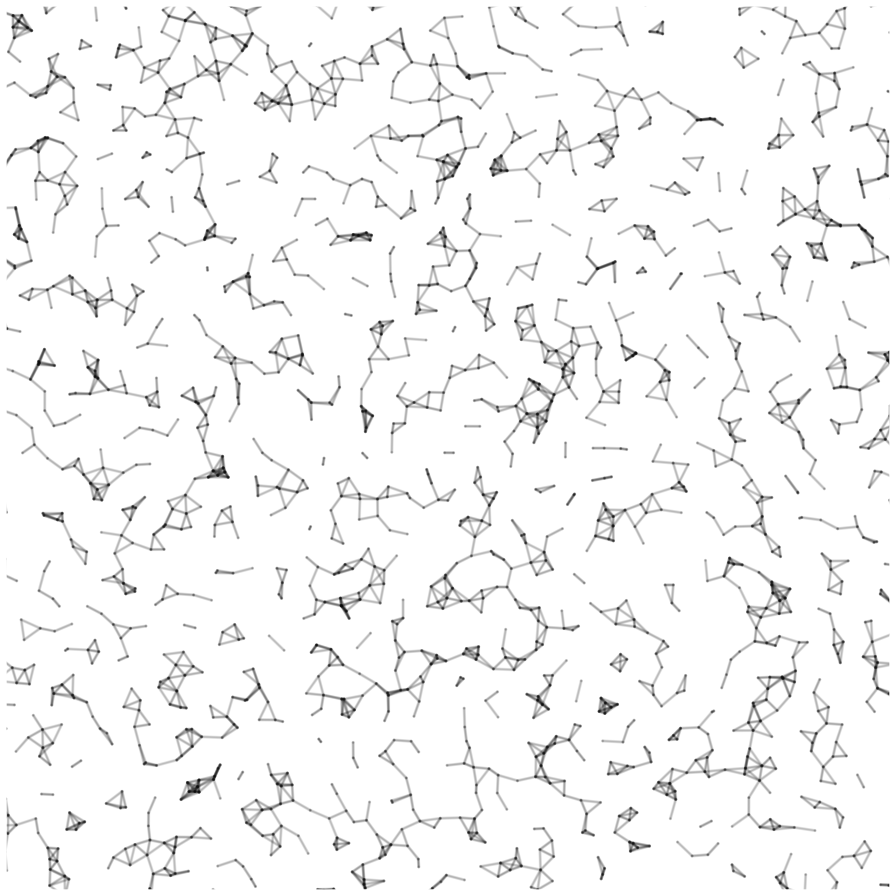
Write a three.js fragment shader that draws this pattern.

```glsl
// Proximity graph: random points on white, near neighbours joined by thin grey lines.
varying vec2 vUv;

const float CELLS = 38.0;         // grid cells across the canvas
const int SLOTS = 5;              // possible points per cell
const float FILL = 0.27;          // chance that a slot holds a point
const float LINK_RANGE = 0.0235;  // longest link, plus LINE_SOFT must fit in a cell
const float LINE_SOFT = 0.0025;   // half width over which a line fades out
const float SHORT_INK = 0.58;     // opacity of the shortest links
const float LONG_INK = 0.27;      // opacity of the longest links
const float DOT_RADIUS = 0.0024;
const float DOT_INK = 0.25;
const float MARGIN = 0.0075;      // blank frame
const float FRAME_SOFT = 0.001;
const vec3 PAPER = vec3(1.0);
const vec3 INK = vec3(0.03);

vec3 hash33(vec3 p) {
  p = fract(p * vec3(0.1031, 0.1030, 0.0973));
  p += dot(p, p.yxz + 33.33);
  return fract((p.xxy + p.yxx) * p.zyx);
}

// Position of a point in xy; z is 1 if the slot is filled.
vec3 gridPoint(vec2 cell, int slot) {
  vec3 h = hash33(vec3(cell + 17.0, float(slot) * 7.0 + 3.0));
  return vec3((cell + h.xy) / CELLS, step(h.z, FILL));
}

float segmentDistance(vec2 p, vec2 a, vec2 b) {
  vec2 ab = b - a;
  float t = clamp(dot(p - a, ab) / max(dot(ab, ab), 1e-8), 0.0, 1.0);
  return length(p - a - ab * t);
}

// Light left after drawing the links of point a that lie nearer to a than to
// their other end, and the dot on a if it has any link.
float linksFrom(vec2 a, vec2 p, vec2 home) {
  float light = 1.0;
  float linked = 0.0;
  float reach = distance(p, a);
  for (int y = -1; y <= 1; y++) {
    for (int x = -1; x <= 1; x++) {
      for (int s = 0; s < SLOTS; s++) {
        vec3 b = gridPoint(home + vec2(float(x), float(y)), s);
        float span = distance(a, b.xy);
        if (b.z < 0.5 || span > LINK_RANGE || span < 1e-6) continue;
        linked = 1.0;
        if (distance(p, b.xy) < reach) continue;
        float line = 1.0 - smoothstep(0.0, LINE_SOFT, segmentDistance(p, a, b.xy));
        light *= 1.0 - line * mix(SHORT_INK, LONG_INK, span / LINK_RANGE);
      }
    }
  }
  float dotCover = 1.0 - smoothstep(0.0, DOT_RADIUS, reach);
  return light * (1.0 - linked * DOT_INK * dotCover);
}

void main() {
  vec2 p = vUv;
  vec2 home = floor(p * CELLS);
  float light = 1.0;

  // The nearer end of a link crossing p is at most half a link away.
  for (int y = -1; y <= 1; y++) {
    for (int x = -1; x <= 1; x++) {
      for (int s = 0; s < SLOTS; s++) {
        vec3 a = gridPoint(home + vec2(float(x), float(y)), s);
        if (a.z > 0.5 && distance(p, a.xy) < 0.5 * LINK_RANGE + LINE_SOFT) {
          light *= linksFrom(a.xy, p, home);
        }
      }
    }
  }

  // Clip to the frame.
  vec2 inset = min(p, 1.0 - p);
  float frame = smoothstep(MARGIN - FRAME_SOFT, MARGIN + FRAME_SOFT, min(inset.x, inset.y));
  gl_FragColor = vec4(mix(PAPER, INK, (1.0 - light) * frame), 1.0);
}
```
